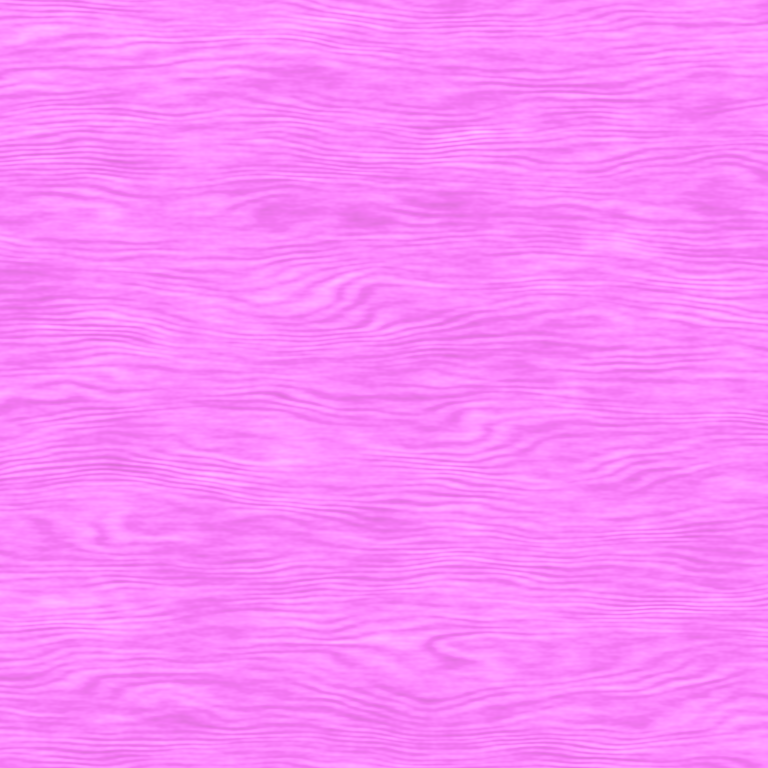
Write a Shadertoy shader that draws this texture.

```glsl
// Pink stained wood with fine, nearly horizontal grain.
// A warped height field gives wavy growth lines that close into eyes;
// stretched noise adds fibres, soft mottling and a few pale scuffs.

#define LINE_COUNT 95.0
#define WARP_BROAD 3.2
#define WARP_MEDIUM 1.5
#define WARP_FINE 0.38
#define LINE_CONTRAST 1.0
#define STREAK_CONTRAST 1.2
#define FIBRE_CONTRAST 0.85
#define CLOUD_CONTRAST 0.7
#define SCUFF_STRENGTH 1.6
#define BASE_COLOR vec3(0.993, 0.527, 0.993)

float hash(vec2 p) {
    vec3 q = fract(vec3(p.xyx) * 0.1031);
    q += dot(q, q.yzx + 33.33);
    return fract((q.x + q.y) * q.z);
}

float cornerSlope(vec2 cell, vec2 offset) {
    float angle = 6.2832 * hash(cell);
    return dot(vec2(cos(angle), sin(angle)), offset);
}

// Gradient noise, roughly -1 to 1
float noise(vec2 p) {
    vec2 cell = floor(p);
    vec2 f = p - cell;
    vec2 u = f * f * f * (f * (f * 6.0 - 15.0) + 10.0);
    vec2 e = vec2(1.0, 0.0);
    float low = mix(cornerSlope(cell, f), cornerSlope(cell + e, f - e), u.x);
    float high = mix(cornerSlope(cell + e.yx, f - e.yx),
                     cornerSlope(cell + e.xx, f - e.xx), u.x);
    return 1.7 * mix(low, high, u.y);
}

// Height field whose level lines are the growth lines
float growthField(vec2 p) {
    return p.y * LINE_COUNT
         + WARP_BROAD * noise(p * vec2(2.0, 7.0) + 11.3)
         + WARP_MEDIUM * noise(p * vec2(5.0, 17.0) + 37.7)
         + WARP_FINE * noise(p * vec2(15.0, 46.0) + 71.1);
}

// Dark to light: red and blue drop in the shade, green rises in the light
vec3 stain(float tone) {
    float shade = min(tone + 0.1, 0.0);
    vec3 color = BASE_COLOR;
    color.g += max(0.055 * tone, -0.045 + 0.012 * tone);
    color.rb += shade * vec2(0.035, 0.041) + 0.007 * smoothstep(0.0, 1.0, tone);
    return clamp(color, 0.0, 1.0);
}

void mainImage(out vec4 fragColor, in vec2 fragCoord) {
    vec2 p = fragCoord / iResolution.y;
    float field = growthField(p);
    float crowding = 1.0 - smoothstep(0.3, 0.65, fwidth(field));

    // Growth lines, fading in and out along their length
    float presence = clamp(0.75 + 0.9 * noise(p * vec2(6.0, 22.0) + 5.9), 0.1, 1.5);
    float wave = sin(6.2832 * field);
    float tone = LINE_CONTRAST * presence * crowding * (wave - 0.2 * wave * wave + 0.1);

    // Streaks that follow the lines, and short straight fibres
    tone += STREAK_CONTRAST * crowding * noise(vec2(p.x * 9.0, field * 0.8) + 3.1);
    tone += FIBRE_CONTRAST * noise(p * vec2(32.0, 170.0) + 19.7);
    tone += 0.35 * noise(p * vec2(110.0, 240.0) + 53.3);

    // Soft mottling
    tone += CLOUD_CONTRAST * noise(p * vec2(2.5, 9.0) + 83.9);
    tone += 0.8 * CLOUD_CONTRAST * noise(p * vec2(9.0, 32.0) + 29.3);

    // Sparse worn patches, broken up by finer noise
    float worn = smoothstep(0.5, 1.0, noise(p * vec2(3.0, 15.0) + 47.1));
    float flecks = 0.6 + 0.8 * noise(p * vec2(26.0, 60.0) + 13.7);
    tone += SCUFF_STRENGTH * worn * max(flecks, 0.0);

    fragColor = vec4(stain(tone), 1.0);
}
```
